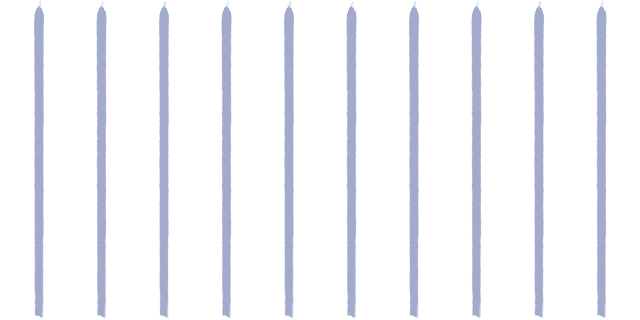
This pattern is drawn by a Shadertoy shader. Its source:

```glsl
const vec3 PAPER = vec3(1.0);
const vec3 PAINT = vec3(0.64, 0.67, 0.80);
const float SPACING = 0.1953;
const float FIRST_CENTER = 0.1224;

float hash(float n) {
    n = fract(n * 0.1031);
    n *= n + 33.33;
    return fract(n * (n + n));
}

float noise(float t) {
    float i = floor(t), f = fract(t);
    return mix(hash(i), hash(i + 1.0), f * f * (3.0 - 2.0 * f)) - 0.5;
}

// Ragged offset of a brushed edge: slow wobble plus fine bristle marks
float ragged(float t, float seed) {
    return 0.0012 * noise(t * 14.0 + seed)
         + 0.0010 * noise(t * 70.0 + seed * 2.0)
         + 0.0013 * noise(t * 230.0 + seed * 3.0);
}

float coverage(float dist, float soft) {
    return smoothstep(-soft, soft, dist);
}

// Positive inside the stroke, whose width narrows toward the bottom
float strokeDistance(vec2 p) {
    float left = mix(-0.0130, -0.0153, p.y) + ragged(p.y, 17.0);
    float right = mix(0.0118, 0.0147, p.y) + ragged(p.y, 61.0);
    float bristle = noise(p.x * 420.0 + 91.0);
    float top = 0.979 - 110.0 * p.x * p.x + 0.006 * bristle;
    float bottom = 0.011 - 0.32 * p.x + 0.005 * bristle;
    float sides = min(p.x - left, right - p.x);
    float ends = min(top - p.y, p.y - bottom);
    return min(sides, ends);
}

float segmentDistance(vec2 p, vec2 a, vec2 b) {
    vec2 ab = b - a;
    float t = clamp(dot(p - a, ab) / dot(ab, ab), 0.0, 1.0);
    return length(p - a - ab * t);
}

// Pale hairs left where the brush first touches
float wisps(vec2 p, float soft) {
    float slanted = segmentDistance(p, vec2(-0.006, 0.972), vec2(0.003, 0.994));
    float upright = segmentDistance(p, vec2(0.005, 0.970), vec2(0.004, 0.995));
    return coverage(0.0012 - min(slanted, upright), soft);
}

// Dry patches on the left edge and at the lower right
float dryness(vec2 p) {
    float leftPatch = smoothstep(0.07, 0.0, abs(p.y - 0.69))
                    * smoothstep(-0.0105, -0.0140, p.x);
    float tail = smoothstep(0.07, 0.02, p.y) * smoothstep(0.006, 0.011, p.x);
    float grain = smoothstep(-0.1, 0.3, noise(p.y * 260.0 + 7.0));
    return max(leftPatch * grain, 0.6 * tail);
}

void mainImage(out vec4 fragColor, in vec2 fragCoord) {
    vec2 p = fragCoord / iResolution.y;
    float soft = max(0.8 / iResolution.y, 0.0008);

    // Identical vertical strokes
    p.x = mod(p.x - FIRST_CENTER + 0.5 * SPACING, SPACING) - 0.5 * SPACING;

    float body = coverage(strokeDistance(p), soft) * (1.0 - 0.65 * dryness(p));
    float paint = max(body, 0.45 * wisps(p, soft));
    fragColor = vec4(mix(PAPER, PAINT, paint), 1.0);
}
```
